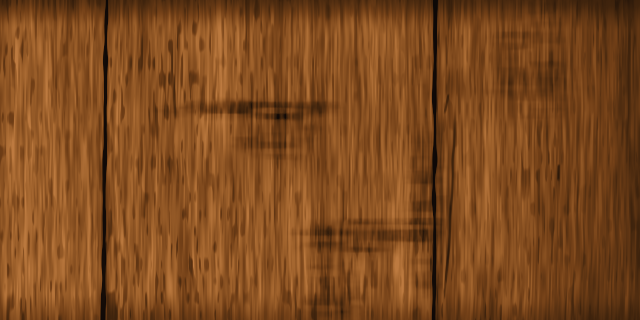
Give the GLSL for this texture, as a Shadertoy shader.

```glsl
// Three upright planks of brown, worn wood with dark seams between them.
// Stretched noise layers make grain and pores; soft boxes place scuffed stains,
// and the summed tone is finally turned into colour by a ramp of browns.

const float SEAM_LEFT = 0.328;
const float SEAM_RIGHT = 1.358;

float hash(vec2 p) {
    vec3 q = fract(vec3(p.xyx) * 0.1031);
    q += dot(q, q.yzx + 33.33);
    return fract((q.x + q.y) * q.z);
}

float noise(vec2 p) {
    vec2 cell = floor(p), f = fract(p);
    f = f * f * (3.0 - 2.0 * f);
    float low = mix(hash(cell), hash(cell + vec2(1, 0)), f.x);
    float high = mix(hash(cell + vec2(0, 1)), hash(cell + vec2(1, 1)), f.x);
    return mix(low, high, f.y);
}

// Noise centred on zero
float ripple(vec2 p) {
    return noise(p) - 0.5;
}

float fbm(vec2 p) {
    float sum = 0.0, amplitude = 0.5;
    for (int i = 0; i < 4; i++) {
        sum += amplitude * noise(p);
        p = p * 2.03 + 17.1;
        amplitude *= 0.5;
    }
    return sum;
}

// Long fibres at several widths, stretched along the plank
float grain(vec2 p, float seed) {
    p.x += 0.012 * ripple(p * vec2(3.0, 2.5) + seed) + 0.004 * ripple(p * vec2(25.0, 9.0));
    float fine = ripple(p * vec2(210.0, 13.0) + seed);
    float medium = ripple(p * vec2(95.0, 4.0) + seed * 2.0);
    float wide = ripple(p * vec2(24.0, 1.3) + seed * 3.0);
    return 0.19 * fine + 0.17 * medium + 0.12 * wide;
}

// Short dark dashes, dense in some areas and sparse in others
float pores(vec2 p, float seed) {
    p.x += 0.006 * ripple(p * vec2(20.0, 12.0) + seed);
    float dash = smoothstep(0.6, 0.88, noise(p * vec2(125.0, 19.0) + seed));
    return dash * (0.35 + 0.9 * smoothstep(0.3, 0.7, fbm(p * vec2(3.5, 2.0) + seed)));
}

// Scuffed patch with ragged edges and horizontal streaks
float stain(vec2 p, vec2 centre, vec2 halfSize) {
    vec2 d = abs(p - centre) / halfSize;
    float ragged = length(d) + 0.9 * (fbm(p * vec2(9.0, 18.0)) - 0.47);
    float streak = smoothstep(0.25, 0.75, noise(p * vec2(7.0, 55.0)));
    float fibre = 0.5 + 0.8 * noise(p * vec2(120.0, 22.0));
    return smoothstep(1.15, 0.2, ragged) * (0.35 + 0.65 * streak) * fibre;
}

// Dark gap whose edge wanders and whose width varies
float seam(vec2 p, float x, float lean) {
    float path = x + lean * (p.y - 0.5) + 0.009 * (fbm(vec2(p.y * 7.0, x * 40.0)) - 0.47);
    float width = 0.0025 + 0.005 * noise(vec2(p.y * 16.0, x * 70.0));
    float d = abs(p.x - path);
    return smoothstep(width + 0.003, width - 0.002, d) + 0.3 * exp(-d * 85.0);
}

// Curved split running from bottom.xy to top.xy
float crack(vec2 p, vec2 bottom, vec2 top, float bend, float width) {
    float t = clamp((p.y - bottom.y) / (top.y - bottom.y), 0.0, 1.0);
    float path = mix(bottom.x, top.x, t) + bend * t * (1.0 - t);
    path += 0.005 * ripple(vec2(p.y * 18.0, bottom.x * 9.0));
    float taper = smoothstep(0.0, 0.25, t) * smoothstep(1.0, 0.8, t);
    float d = abs(p.x - path);
    return taper * smoothstep(width + 0.003, width - 0.002, d) * (0.5 + 0.5 * noise(p * vec2(4.0, 14.0)));
}

// Brown ramp indexed by tone
vec3 woodColour(float tone) {
    vec3 colour = mix(vec3(0.05, 0.03, 0.025), vec3(0.25, 0.14, 0.05), smoothstep(0.03, 0.25, tone));
    colour = mix(colour, vec3(0.45, 0.25, 0.09), clamp((tone - 0.25) / 0.2, 0.0, 1.0));
    colour = mix(colour, vec3(0.62, 0.38, 0.17), clamp((tone - 0.45) / 0.17, 0.0, 1.0));
    return mix(colour, vec3(0.74, 0.48, 0.25), clamp((tone - 0.62) / 0.12, 0.0, 1.0));
}

void mainImage(out vec4 fragColor, in vec2 fragCoord) {
    vec2 p = fragCoord / iResolution.y;
    p.x *= 2.0 * iResolution.y / iResolution.x;

    // Planks and their base tones
    float plank = step(SEAM_LEFT, p.x) + step(SEAM_RIGHT, p.x);
    float seed = 13.7 * plank + 5.0;
    float tone = plank < 0.5 ? 0.60 : (plank < 1.5 ? 0.58 : 0.535);

    // Grain and slow variation
    tone += grain(p, seed) - 0.17 * pores(p, seed);
    tone += 0.16 * (fbm(p * vec2(4.0, 2.0) + seed) - 0.47);

    // Stains
    float dirt = stain(p, vec2(0.78, 0.66), vec2(0.30, 0.035));
    dirt += 0.6 * stain(p, vec2(0.86, 0.57), vec2(0.15, 0.08));
    dirt += 0.9 * stain(p, vec2(1.12, 0.26), vec2(0.24, 0.09));
    dirt += 0.8 * stain(p, vec2(1.05, 0.07), vec2(0.13, 0.10));
    dirt += 0.6 * stain(p, vec2(1.33, 0.35), vec2(0.07, 0.35));
    dirt += 0.5 * stain(p, vec2(1.67, 0.82), vec2(0.14, 0.22));
    tone -= 0.28 * min(dirt, 1.2);

    // Light falling off towards the borders
    tone *= 1.0 - 0.5 * smoothstep(0.90, 1.02, p.y) - 0.28 * smoothstep(0.09, -0.02, p.y);
    tone *= 1.0 - 0.32 * smoothstep(1.55, 2.05, p.x) - 0.12 * smoothstep(0.05, 0.0, p.x);

    // Seams and splits
    float gap = seam(p, SEAM_LEFT, 0.009) + seam(p, SEAM_RIGHT, 0.004);
    gap += 0.8 * crack(p, vec2(1.383, 0.02), vec2(1.42, 0.70), 0.035, 0.003);
    gap += 0.7 * crack(p, vec2(1.388, 0.64), vec2(1.402, 0.71), 0.0, 0.003);
    gap += 0.8 * crack(p, vec2(1.745, 0.43), vec2(1.747, 0.49), 0.0, 0.003);
    tone *= 1.0 - 0.88 * clamp(gap, 0.0, 1.0);

    fragColor = vec4(woodColour(max(tone, 0.0)), 1.0);
}
```
